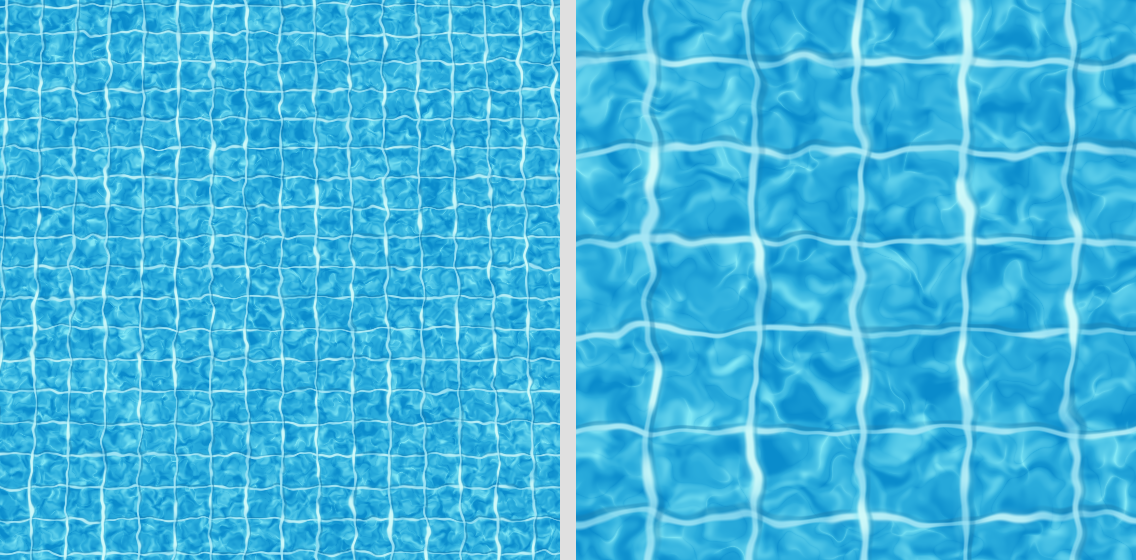
Left, the full canvas; right, a detail of the centre.
A three.js fragment shader for this texture:

```glsl
// Sunlit pool floor: about 16 columns by 19 rows of blue tiles under rippling water.
// A slightly receding grid is bent by noise, then grout, its shadow and
// glints are laid over a mottled blue made of warped gradient noise.
varying vec2 vUv;

const vec2 CELL_TOP = vec2(0.0607, 0.0497);     // tile size at the upper edge
const vec2 CELL_BOTTOM = vec2(0.0644, 0.0591);  // tile size at the lower edge
const vec3 DEEP = vec3(0.04, 0.55, 0.80);
const vec3 WATER = vec3(0.17, 0.68, 0.865);
const vec3 LIGHT = vec3(0.50, 0.90, 0.96);
const vec3 GROUT = vec3(0.64, 0.90, 0.96);
const vec3 GLINT = vec3(0.84, 0.99, 0.98);
const vec3 SHADE = vec3(0.10, 0.49, 0.68);

// Sine-free hash
vec2 hash2(vec2 p) {
  vec3 h = fract(vec3(p.xyx) * vec3(0.1031, 0.1030, 0.0973));
  h += dot(h, h.yzx + 33.33);
  return fract((h.xx + h.yz) * h.zy);
}

float slope(vec2 cell, vec2 corner, vec2 f) {
  return dot(hash2(cell + corner) * 2.0 - 1.0, f - corner);
}

// Gradient noise centred on 0.5
float noise(vec2 p) {
  vec2 i = floor(p);
  vec2 f = fract(p);
  vec2 u = f * f * f * (f * (f * 6.0 - 15.0) + 10.0);
  float low = mix(slope(i, vec2(0.0), f), slope(i, vec2(1.0, 0.0), f), u.x);
  float high = mix(slope(i, vec2(0.0, 1.0), f), slope(i, vec2(1.0), f), u.x);
  return 0.5 + 0.9 * mix(low, high, u.y);
}

vec2 warp(vec2 p, float scale, float amount) {
  vec2 q = p * scale;
  return amount * (vec2(noise(q + 11.3), noise(q + 47.9)) - 0.5);
}

// Thin bright curves where the noise crosses its middle value
float filament(vec2 p, float sharpness) {
  return pow(max(1.0 - abs(2.0 * noise(p) - 1.0), 0.0), sharpness);
}

// Tile coordinates; rows and columns widen toward the lower edge
vec2 tileCoord(vec2 p, vec2 cell) {
  float down = 0.9896 - p.y;
  float column = (p.x - 0.5025 + 0.004 * (p.y - 0.5)) / cell.x;
  return vec2(column, -down / (0.0497 + 0.0047 * down));
}

float band(float d, float halfWidth) {
  return 1.0 - smoothstep(halfWidth * 0.25, halfWidth, abs(d));
}

// Brightness of the rippled water over the tiles
float waterTone(vec2 p) {
  vec2 q = p + warp(p, 38.0, 0.024) + warp(p, 85.0, 0.008);
  float broad = noise(q * vec2(46.0, 54.0)) - 0.5;
  float fine = noise(q * vec2(92.0, 108.0) + 23.0) - 0.5;
  float drift = noise(p * 7.0 + 5.0) - 0.5;
  float lit = smoothstep(0.46, 0.75, noise(p * 36.0 + 71.0));
  float caustic = filament(q * 48.0 + 61.0, 7.0) * lit;
  float fold = filament(q * 42.0 + 97.0, 14.0);
  return 0.38 + 0.95 * broad + 0.62 * fine + 0.18 * drift + 0.38 * caustic - 0.13 * fold;
}

vec3 waterColor(float tone) {
  vec3 c = mix(DEEP, WATER, smoothstep(-0.1, 0.45, tone));
  return mix(c, LIGHT, clamp((tone - 0.38) / 0.65, 0.0, 1.0));
}

// One family of grout lines: shadow beside it, uneven core, flares of light
vec3 addGrout(vec3 c, float d, vec2 p, float halfWidth, float flare) {
  float gain = smoothstep(0.28, 0.68, noise(p * 31.0));
  float hot = smoothstep(0.50, 0.72, noise(p * 24.0 + 39.0)) * flare;
  float shadow = band(d - halfWidth * 1.15, halfWidth * 0.9);
  c = mix(c, SHADE, shadow * mix(0.5, 0.2, gain));
  c = mix(c, LIGHT, band(d, halfWidth * 3.0) * hot * 0.45);
  float core = band(d, halfWidth * mix(0.85, 1.2, gain));
  c = mix(c, GROUT, core * mix(0.55, 0.92, gain));
  return mix(c, GLINT, band(d, halfWidth * 1.5) * hot * 0.85);
}

void main() {
  vec2 p = vUv;
  vec2 cell = mix(CELL_BOTTOM, CELL_TOP, p.y);

  // Refraction bends the grid at two scales
  vec2 bent = p + warp(p, 23.0, 0.012) + warp(p, 52.0, 0.006);
  vec2 tile = tileCoord(bent, cell);
  vec2 toLine = (fract(tile + 0.5) - 0.5) * cell;

  // Water with a faint difference from tile to tile
  float tileTone = 0.08 * (hash2(floor(tile) + 40.0).x - 0.5);
  vec3 color = waterColor(waterTone(p) + tileTone);

  // Upright joints catch more light than level ones
  color = addGrout(color, toLine.y, p + 3.0, 0.0026, 0.55);
  color = addGrout(color, toLine.x, p + 7.0, 0.0029, 1.0);

  gl_FragColor = vec4(color, 1.0);
}
```
